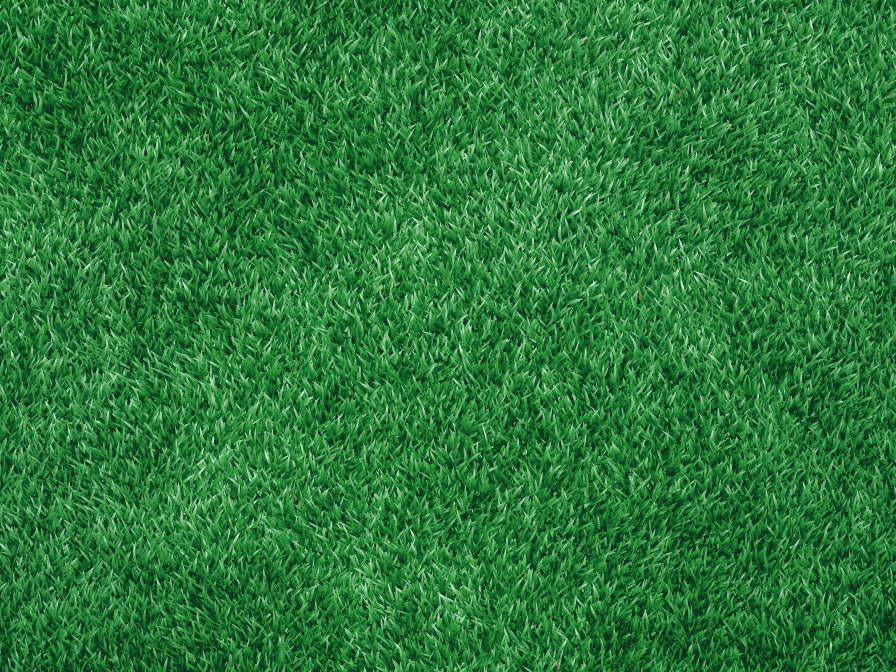
Write a Shadertoy shader that draws this texture.

```glsl
// Dense green lawn seen from above: layered, leaning grass blades with soft light patches.
#define CELL 0.0130        // spacing of blade roots, in canvas heights
#define LAYERS 5
#define BLADE_LENGTH 0.027
#define BLADE_HALF 0.0023  // half width of the widest blade
#define LEAN_SPREAD 1.8    // random lean between neighbours, radians
#define BASE_TONE 0.61     // overall brightness
#define TONE_SPREAD 0.98   // brightness difference between blades
#define PATCH_DEPTH 0.52   // strength of light and dark clumps

const vec3 SOIL_GREEN = vec3(0.04, 0.20, 0.10);
const vec3 DEEP_GREEN = vec3(0.06, 0.37, 0.15);
const vec3 LEAF_GREEN = vec3(0.10, 0.47, 0.17);
const vec3 LIT_GREEN  = vec3(0.20, 0.60, 0.24);
const vec3 PALE_GREEN = vec3(0.43, 0.72, 0.46);
const vec3 GLINT      = vec3(0.80, 0.93, 0.82);
const vec3 HAZE_GREEN = vec3(0.30, 0.59, 0.36);
const vec3 DRY_STRAW  = vec3(0.58, 0.45, 0.30);

vec3 hash3(vec2 p) {
    vec3 q = fract(vec3(p.xyx) * vec3(0.1031, 0.1030, 0.0973));
    q += dot(q, q.yxz + 33.33);
    return fract((q.xxy + q.yzz) * q.zyx);
}

float noise(vec2 p) {
    vec2 i = floor(p), f = fract(p);
    f = f * f * (3.0 - 2.0 * f);
    float low = mix(hash3(i).x, hash3(i + vec2(1, 0)).x, f.x);
    float high = mix(hash3(i + vec2(0, 1)).x, hash3(i + vec2(1, 1)).x, f.x);
    return mix(low, high, f.y);
}

float ramp(float a, float b, float x) { return clamp((x - a) / (b - a), 0.0, 1.0); }

// Tone 0..1 runs from shaded soil to sunlit tips; above 1 it glints
vec3 grassColour(float tone) {
    vec3 c = mix(SOIL_GREEN, DEEP_GREEN, ramp(0.0, 0.17, tone));
    c = mix(c, LEAF_GREEN, ramp(0.17, 0.38, tone));
    c = mix(c, LIT_GREEN, ramp(0.38, 0.68, tone));
    c = mix(c, PALE_GREEN, ramp(0.72, 1.0, tone));
    return mix(c, GLINT, ramp(1.03, 1.45, tone));
}

// Broad and small light patches, darker towards the edges
float patchLight(vec2 p) {
    float n = 0.38 * noise(p * 3.0 + 4.0) + 0.34 * noise(p * 9.0 + 17.0)
            + 0.28 * noise(p * 24.0 + 31.0);
    vec2 c = p - vec2(0.60, 0.58);
    return PATCH_DEPTH * (n - 0.5) + 0.05 - 0.24 * dot(c, c);
}

// Milky reflection on the left and the upper right
float hazeAmount(vec2 p) {
    float left = smoothstep(0.55, 0.0, p.x) * smoothstep(0.95, 0.55, p.y);
    float corner = smoothstep(0.9, 1.9, p.x + 0.8 * p.y);
    return (0.03 + 0.30 * max(left, corner)) * (0.4 + noise(p * 7.0 + 50.0));
}

// Clumps share a lean, which also fans outwards from the middle
float clumpLean(vec2 p) {
    return 1.3 * (noise(p * 14.0 + 70.0) - 0.5) + 0.35 * (p.x - 0.6);
}

void mainImage(out vec4 fragColor, in vec2 fragCoord) {
    vec2 p = fragCoord / iResolution.y;
    float soft = 0.6 / iResolution.y;
    float haze = hazeAmount(p);
    float light = patchLight(p) + 0.25 * haze;
    vec3 colour = grassColour(0.06 + 0.14 * noise(p * 110.0) + 0.5 * light);

    // Deep layers first; within a layer, nearer (lower) roots cover farther ones
    for (int layer = 0; layer < LAYERS; layer++) {
        float depth = float(layer);
        vec2 shift = fract(depth * vec2(0.37, 0.61));
        vec2 home = floor(p / CELL + shift);
        for (int row = 0; row >= -2; row--)
        for (int column = -2; column <= 2; column++) {
            vec2 id = home + vec2(column, row);
            vec3 place = hash3(id + depth * 157.0 + 11.0);
            vec3 look = hash3(id + depth * 83.0 + 429.0);
            vec2 root = (id + place.xy - shift) * CELL;

            // Blade space: x across, along runs from root 0 to tip 1
            float lean = clumpLean(root) + LEAN_SPREAD * (place.z - 0.5);
            lean = clamp(lean, -1.15, 1.15);
            vec2 up = vec2(sin(lean), cos(lean));
            vec2 q = p - root;
            float size = BLADE_LENGTH * mix(0.6, 1.0, look.x);
            float along = dot(q, up) / size;
            if (along < 0.0 || along > 1.0) continue;
            float bend = 0.3 * (look.y - 0.5) * size * along * along;
            float across = dot(q, vec2(up.y, -up.x)) - bend;
            float taper = 1.0 - along * along * along;
            float halfWidth = BLADE_HALF * mix(0.6, 1.0, look.y) * taper;
            float cover = smoothstep(soft, -soft, abs(across) - halfWidth);
            if (cover <= 0.0) continue;

            // Shaded root, bright tip, one side lit, a few shiny blades
            float tone = BASE_TONE + TONE_SPREAD * (look.z - 0.5) + light;
            tone += mix(-0.42, 0.12, smoothstep(0.0, 0.75, along));
            tone += 0.05 * (depth - float(LAYERS) + 2.0);
            tone += 0.08 * clamp(across / BLADE_HALF, -1.0, 1.0);
            float pick = fract(look.x * 91.7 + look.z * 37.3);
            tone += 0.45 * smoothstep(0.92, 1.0, pick) * along;
            vec3 blade = grassColour(tone);
            float milky = haze + 0.3 * step(0.88, place.x);
            milky = clamp(milky, 0.0, 0.5) * ramp(0.25, 0.6, tone) * ramp(1.1, 0.8, tone);
            blade = mix(blade, HAZE_GREEN, milky);
            blade = mix(blade, DRY_STRAW, step(0.9997, place.y));
            colour = mix(colour, blade, cover);
        }
    }
    fragColor = vec4(colour, 1.0);
}
```
